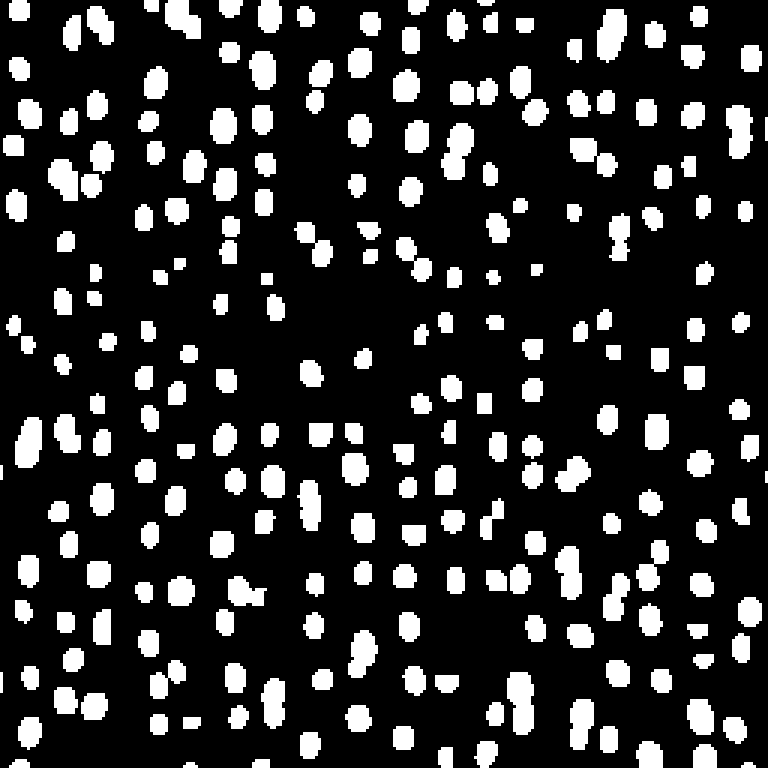
Give the GLSL for this pattern, as a WebGL 2 fragment shader.

```glsl
#version 300 es
precision highp float;
// White upright grains scattered on black in loose, staggered columns.
// Each jittered cell may hold one rounded superellipse, sometimes cut flat;
// the plane is snapped to a fine raster, which gives the grains stepped rims.

uniform vec2 u_resolution;
out vec4 fragColor;

const vec2 GRID = vec2(18.0, 15.0);   // columns and rows of cells
const float RASTER = 256.0;           // steps across the canvas

float hash(vec2 p) {
    vec3 q = fract(vec3(p.xyx) * 0.1031);
    q += dot(q, q.yzx + 33.33);
    return fract((q.x + q.y) * q.z);
}

vec2 hash2(vec2 p) {
    return vec2(hash(p + 17.3), hash(p + 71.9));
}

// True when p lies in the grain that belongs to the cell
bool insideGrain(vec2 p, vec2 cell, float stagger) {
    if (hash(cell + 5.7) > 0.88) return false;

    // Columns wander a little, grains wander further along them
    float columnShift = 0.4 * (hash(vec2(cell.x, 131.0)) - 0.5);
    vec2 jitter = (hash2(cell) - 0.5) * vec2(0.44, 0.8);
    vec2 center = (cell + 0.5 + jitter + vec2(columnShift, stagger)) / GRID;

    // Grains shrink in a band above the middle
    float band = (center.y - 0.62) / 0.12;
    float size = 1.08 - 0.3 * exp(-band * band);
    float radius = 0.0128 * size * mix(0.8, 1.25, hash(cell + 43.1));
    float aspect = mix(1.02, 1.52, hash(cell + 87.7));

    vec2 d = (p - center) / (radius * vec2(1.0, aspect));
    d.x += d.y * 0.4 * (hash(cell + 23.9) - 0.5);

    // A few grains lose one side to a straight cut
    float cut = hash(cell + 59.3);
    if (cut < 0.07 && d.x > 0.5) return false;
    if (cut > 0.93 && d.y > 0.4) return false;

    vec2 a = pow(abs(d), vec2(2.5));
    return a.x + a.y < 1.0;
}

float grains(vec2 p) {
    p = (floor(p * RASTER) + 0.5) / RASTER;
    float column = floor(p.x * GRID.x);
    for (int i = -1; i <= 1; i++) {
        float x = column + float(i);
        float stagger = hash(vec2(x, 211.0));
        float row = floor(p.y * GRID.y - stagger);
        for (int j = -1; j <= 1; j++) {
            if (insideGrain(p, vec2(x, row + float(j)), stagger)) return 1.0;
        }
    }
    return 0.0;
}

void main() {
    // Average 2 x 2 samples to smooth the edges at any canvas size
    float coverage = 0.0;
    for (int k = 0; k < 4; k++) {
        vec2 offset = (vec2(k % 2, k / 2) - 0.5) * 0.5;
        coverage += 0.25 * grains((gl_FragCoord.xy + offset) / u_resolution);
    }
    fragColor = vec4(vec3(coverage), 1.0);
}
```
